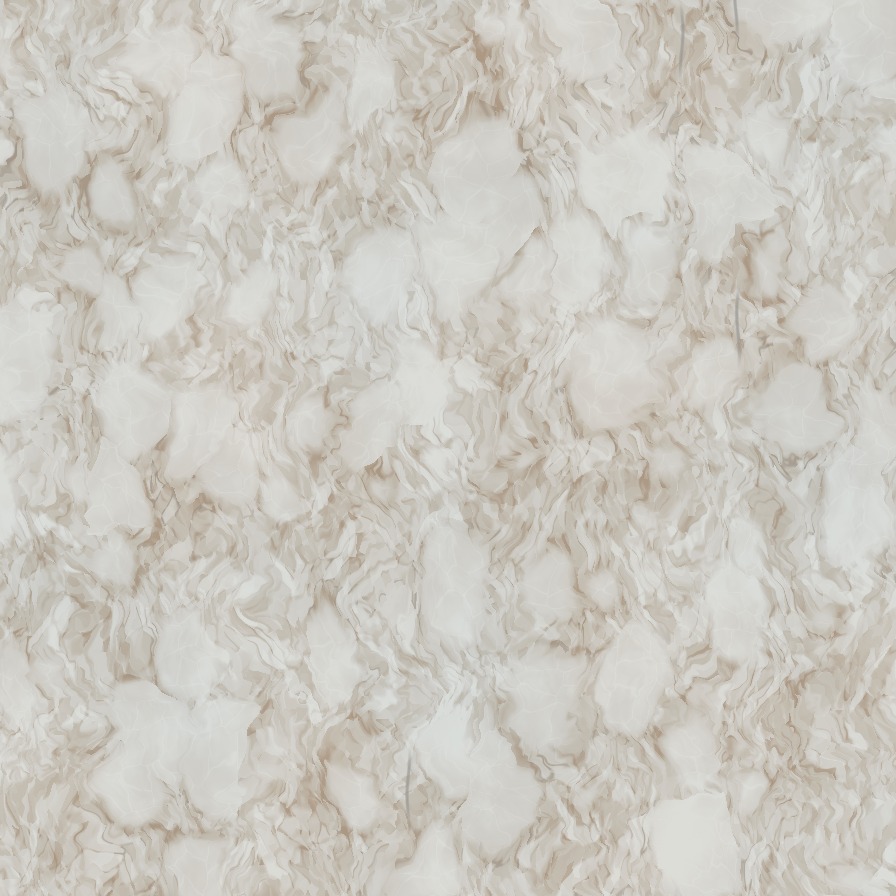
Write a WebGL 1 fragment shader that draws this texture.

```glsl
precision highp float;
// Pale cream marble: smooth milky lenses set in swirling, flaky, tan-veined stone.
uniform vec2 u_resolution;

#define LENS_SCALE vec2(11.0, 8.0)
#define FLAKE_SCALE vec2(80.0, 27.0)
#define FINE_SCALE vec2(180.0, 75.0)
#define SWIRL 0.023
#define BASE_TONE 0.35
#define FLAKE_CONTRAST 0.58
#define VEIN_STRENGTH 0.22
#define CRACK_STRENGTH 0.26

const vec3 MILK  = vec3(0.860, 0.866, 0.850);
const vec3 CREAM = vec3(0.812, 0.802, 0.780);
const vec3 SAND  = vec3(0.765, 0.744, 0.700);
const vec3 BROWN = vec3(0.670, 0.595, 0.515);
const vec3 SLATE = vec3(0.600, 0.595, 0.580);

vec2 hash2(vec2 p) {
  vec3 h = fract(p.xyx * vec3(0.1031, 0.1030, 0.0973));
  h += dot(h, h.yzx + 33.33);
  return fract((h.xx + h.yz) * h.zy);
}

// Layered, turning sines; roughly -1 to 1
float waves(vec2 p) {
  float sum = 0.0, amp = 0.5;
  for (int i = 0; i < 5; i++) {
    p = mat2(0.8, 0.6, -0.6, 0.8) * p * 1.7 + vec2(1.7, 4.1) + 0.6 * sin(p.yx);
    sum += amp * sin(p.x) * sin(p.y);
    amp *= 0.6;
  }
  return sum;
}

// Cellular noise: distance to centre, distance to border, random cell value
vec3 cells(vec2 p) {
  vec2 home = floor(p), f = p - home;
  float near = 8.0, second = 8.0, id = 0.0;
  for (int j = -1; j <= 1; j++) {
    for (int i = -1; i <= 1; i++) {
      vec2 g = vec2(float(i), float(j));
      vec2 seed = hash2(home + g + 50.0);
      float d = length(g + seed - f);
      if (d < near) {
        second = near;
        near = d;
        id = fract(seed.x * 7.3 + seed.y * 3.1);
      } else {
        second = min(second, d);
      }
    }
  }
  return vec3(near, second - near, id);
}

vec2 slant(vec2 p, float k) {
  return vec2(p.x + k * p.y, p.y);
}

vec3 stoneRamp(float t) {
  vec3 c = mix(MILK, CREAM, smoothstep(0.0, 0.38, t));
  c = mix(c, SAND, smoothstep(0.34, 0.66, t));
  return mix(c, BROWN, smoothstep(0.62, 1.1, t));
}

// A few short, thin, upright grey fractures
float fractures(vec2 p) {
  float mask = 0.0;
  for (int i = 0; i < 4; i++) {
    vec2 c = hash2(vec2(float(i) * 5.0 + 2.0, 17.0));
    float across = abs(p.x - c.x + 0.0015 * sin(p.y * 70.0));
    float along = abs(p.y - c.y);
    float seam = 1.0 - smoothstep(0.0006, 0.0028, across);
    mask = max(mask, seam * (1.0 - smoothstep(0.02, 0.05, along)));
  }
  return mask;
}

void main() {
  vec2 p = gl_FragCoord.xy / u_resolution.y;
  vec2 q = p + SWIRL * vec2(waves(p * 16.0), waves(p * 15.0 + 7.0));
  float stain = waves(p * vec2(11.0, 7.0) + 2.0);

  // Smooth lenses of varied size, each with a stained rim
  vec3 lens = cells(q * LENS_SCALE);
  float rimDist = lens.x - mix(0.05, 0.65, lens.z);
  float calm = 1.0 - smoothstep(-0.12, 0.06, rimDist);
  float rough = 1.0 - calm;
  float rim = exp(-rimDist * rimDist * 150.0) * smoothstep(-0.2, 0.4, stain);

  // Long flakes leaning two ways, and finer chips between them
  vec3 leanLeft = cells(slant(q, 0.5) * FLAKE_SCALE);
  vec3 leanRight = cells(slant(q, -0.55) * FLAKE_SCALE * 0.8 + 31.0);
  float lean = smoothstep(-0.08, 0.08, waves(p * 13.0 + 3.0));
  vec3 flake = mix(leanLeft, leanRight, lean);
  vec3 chip = cells(slant(q, 0.2) * FINE_SCALE);
  float flakeTint = (flake.z - 0.5) * smoothstep(0.0, 0.25, flake.y);
  float crack = (1.0 - smoothstep(0.02, 0.2, flake.y)) * smoothstep(0.25, 0.8, chip.z);

  // Tan strands follow the swirl
  float vein = 1.0 - smoothstep(0.0, 0.13, abs(waves(q * vec2(30.0, 14.0) + 5.0)));

  float tone = BASE_TONE + 0.2 * stain + 0.28 * rim;
  tone += rough * (0.06 + FLAKE_CONTRAST * flakeTint + 0.24 * (chip.z - 0.5));
  tone += rough * (CRACK_STRENGTH * crack + VEIN_STRENGTH * vein);
  tone += calm * (0.12 * waves(q * 38.0) + 0.05 * (chip.z - 0.5) - 0.15);

  // Faint white crazing inside the lenses
  float craze = 1.0 - smoothstep(0.0, 0.07, cells(q * 34.0 + 9.0).y);
  tone -= 0.1 * calm * craze;

  vec3 color = stoneRamp(tone);
  color += vec3(0.012, 0.0, -0.008) * waves(p * 6.0 + 11.0);
  color = mix(color, SLATE, 0.4 * crack * rough * smoothstep(0.5, 0.9, lens.z + 0.4 * stain));
  color = mix(color, SLATE, 0.7 * fractures(p));
  gl_FragColor = vec4(color, 1.0);
}
```
